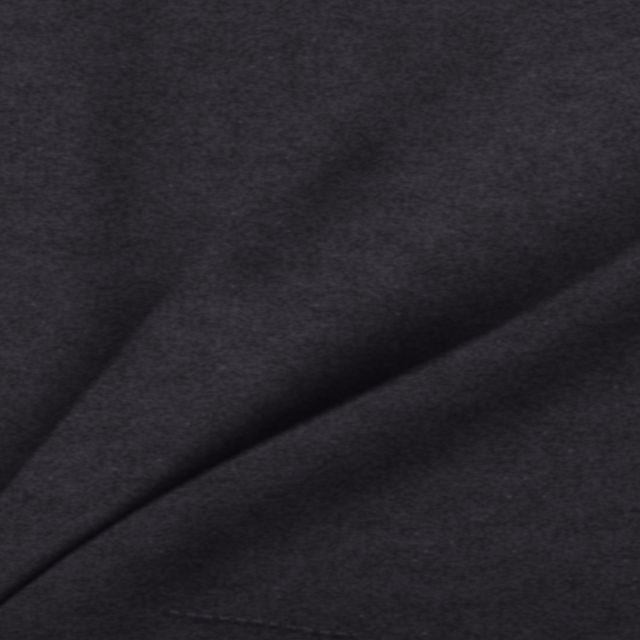
This texture is drawn by a WebGL 2 fragment shader. Its source:

```glsl
#version 300 es
precision highp float;
// Dark knitted cloth gathered into soft diagonal folds.
// Each fold is a curve with a one-sided shadow or a soft gaussian band;
// streaky gradient noise gives the knit, and a dashed curve gives the hem seam.

#define CLOTH_TINT vec3(1.015, 0.96, 1.085)
#define SHADOW_TINT vec3(0.006, -0.002, 0.014)
#define BASE_LIGHT 0.166
#define MAIN_DEPTH 0.77
#define SIDE_DEPTH 0.44
#define KNIT_SCALE vec2(80.0, 135.0)
#define KNIT_AMOUNT 0.23
#define MOTTLE_AMOUNT 0.13
#define FLECK_AMOUNT 0.05
#define STITCH_PITCH 0.026
#define STITCH_LIGHT 0.05

uniform vec2 u_resolution;
out vec4 fragColor;

// Integer hash giving two values in 0..1
vec2 hash2(vec2 cell) {
    uvec2 q = uvec2(ivec2(cell) + 4096) * uvec2(1597u, 3812u);
    uint n = (q.x ^ q.y) * 747796u + 28913u;
    n = (n ^ (n >> 15)) * 277803u;
    n = (n ^ (n >> 13)) * 668265u;
    n ^= n >> 16;
    return vec2(n & 65535u, n >> 16) / 65535.0;
}

float cornerSlope(vec2 cell, vec2 offset) {
    float angle = 6.2832 * hash2(cell).x;
    return dot(vec2(cos(angle), sin(angle)), offset);
}

float gradientNoise(vec2 p) {
    vec2 i = floor(p), f = p - i;
    vec2 u = f * f * f * (f * (f * 6.0 - 15.0) + 10.0);
    vec2 e = vec2(1.0, 0.0);
    float low = mix(cornerSlope(i, f), cornerSlope(i + e.xy, f - e.xy), u.x);
    float high = mix(cornerSlope(i + e.yx, f - e.yx), cornerSlope(i + e.xx, f - e.xx), u.x);
    return mix(low, high, u.y);
}

float gauss(float d, float width) {
    return exp(-d * d / (width * width));
}

// Soft band around the segment a-b
float softBand(vec2 p, vec2 a, vec2 b, float width) {
    vec2 ab = b - a;
    float t = clamp(dot(p - a, ab) / dot(ab, ab), 0.0, 1.0);
    return gauss(length(p - a - ab * t), width);
}

float mainCrease(float x) {
    return 0.052 + 0.57 * x + x * (1.0 - x) * (0.24 - 0.37 * x);
}

// Light and shadow of the folds
float foldLight(vec2 p) {
    float light = BASE_LIGHT + 0.012 * p.y;

    // Broad lit slopes and faint hollows
    light += 0.020 * softBand(p, vec2(0.42, 0.43), vec2(0.95, 0.83), 0.12);
    light += 0.010 * softBand(p, vec2(0.10, 0.27), vec2(0.34, 0.50), 0.07);
    light += 0.012 * softBand(p, vec2(0.34, 0.66), vec2(0.54, 0.84), 0.06);
    light += 0.010 * softBand(p, vec2(0.04, 0.50), vec2(0.06, 0.90), 0.08);
    light -= 0.022 * softBand(p, vec2(0.17, 0.50), vec2(0.20, 0.96), 0.06);
    light -= 0.026 * softBand(p, vec2(0.40, 0.59), vec2(0.55, 0.74), 0.055);
    light -= 0.018 * softBand(p, vec2(0.51, 0.70), vec2(0.57, 0.77), 0.040);
    light -= 0.012 * softBand(p, vec2(0.59, 0.79), vec2(0.72, 0.93), 0.06);

    // Left crease: shadow on its upper side, fading up the cloth
    float side = (p.y - 0.225 - 1.17 * p.x) * 0.65;
    float sideFade = 1.0 - smoothstep(0.14, 0.38, p.x);
    float sideEdge = smoothstep(-0.005, 0.007 + 0.03 * p.x, side);
    light *= 1.0 - SIDE_DEPTH * sideFade * sideEdge * gauss(side, 0.055);

    // Main crease: thin and deep at the left, wide and soft at the right
    float d = (p.y - mainCrease(p.x)) * 0.87;
    float width = 0.018 + 0.085 * smoothstep(0.12, 0.70, p.x);
    float depth = MAIN_DEPTH * (1.0 - 0.55 * smoothstep(0.48, 1.0, p.x));
    float edge = smoothstep(-0.005 - 0.006 * p.x, 0.005 + 0.006 * p.x, d);
    light *= 1.0 - depth * edge * gauss(d, width);

    // Rolled ridge under the crease, then the hollow and the lower cloth
    float below = 1.0 - edge;
    light -= below * 0.010 * smoothstep(0.0, -0.10, d);
    float hollowFade = smoothstep(0.08, 0.32, p.x);
    light -= below * 0.056 * hollowFade * gauss(d + 0.104, 0.054);
    light -= below * 0.022 * (1.0 - smoothstep(0.0, 0.18, p.y));
    return light;
}

// Knit grain and cloudy mottling
float knitGrain(vec2 p) {
    vec2 bent = p + 0.006 * vec2(gradientNoise(p * 9.0), gradientNoise(p * 9.0 + 40.0));
    float fine = gradientNoise(bent * KNIT_SCALE);
    fine += 0.8 * gradientNoise(bent * KNIT_SCALE * 1.7 + 17.0);
    float mottle = gradientNoise(bent * vec2(14.0, 30.0)) + gradientNoise(bent * vec2(34.0, 62.0));
    return KNIT_AMOUNT * fine + MOTTLE_AMOUNT * mottle;
}

// Sparse pale fibres
float flecks(vec2 p) {
    vec2 grid = p * 70.0, cell = floor(grid);
    vec2 h = hash2(cell + 300.0);
    vec2 offset = (grid - cell - 0.3 - 0.4 * h.yx) * vec2(0.8, 1.3);
    return step(0.965, h.x) * gauss(length(offset), 0.22);
}

// Dashed hem seam
float stitches(vec2 p) {
    float t = (p.x - 0.25) / 0.31;
    float seam = 0.049 - 0.040 * t + 0.012 * sin(6.2832 * t) * (t - 0.5);
    float along = abs(fract(p.x / STITCH_PITCH) - 0.5);
    float dash = 1.0 - smoothstep(0.20, 0.36, along);
    float span = smoothstep(-0.03, 0.03, t) * (1.0 - smoothstep(0.9, 1.05, t));
    float d = p.y - seam;
    return span * (dash * gauss(d, 0.0028) - 0.6 * gauss(d + 0.006, 0.004));
}

void main() {
    vec2 p = gl_FragCoord.xy / u_resolution;
    float light = foldLight(p);
    float shade = clamp(1.0 - light / 0.18, 0.0, 1.0);
    light *= 1.0 + knitGrain(p);
    light += FLECK_AMOUNT * flecks(p) * smoothstep(0.06, 0.16, light);
    light += STITCH_LIGHT * stitches(p);
    fragColor = vec4(max(light * CLOTH_TINT + shade * SHADOW_TINT, 0.0), 1.0);
}
```
